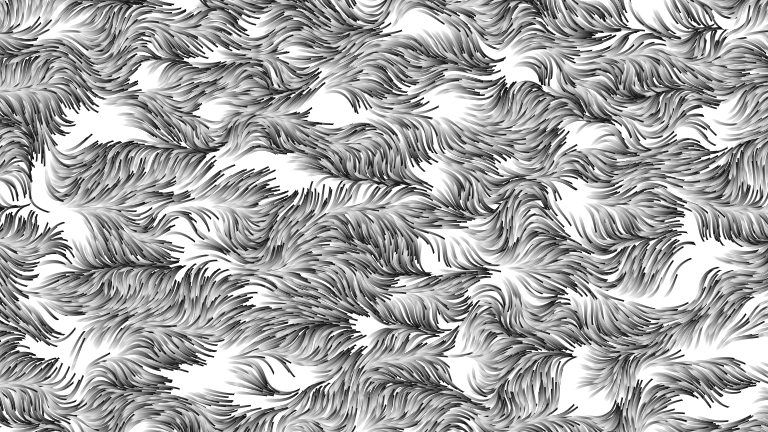
Give the GLSL for this pattern, as a Shadertoy shader.

```glsl
// Tufts of curved ink strokes, each fading from white tail to black tip, combed along a noise flow.

const int   LAYERS = 5;
const int   REACH = 2;            // neighbouring cells searched each way
const float CELL = 0.026;         // at most one stroke per cell and layer
const float HALF_LENGTH = 0.044;
const float TAIL_WIDTH = 0.0041;  // half widths
const float TIP_WIDTH = 0.0017;
const vec3  PAPER = vec3(1.0);
const vec3  INK = vec3(0.04);

float hash(vec2 p) {
    return fract(sin(dot(p, vec2(127.1, 311.7))) * 43758.5453);
}

float valueNoise(vec2 p) {
    vec2 i = floor(p);
    vec2 f = fract(p);
    f = f * f * (3.0 - 2.0 * f);
    float low = mix(hash(i), hash(i + vec2(1.0, 0.0)), f.x);
    float high = mix(hash(i + vec2(0.0, 1.0)), hash(i + vec2(1.0, 1.0)), f.x);
    return mix(low, high, f.y);
}

// Heading of the flow, mostly towards the right with tight swirls
float flowAngle(vec2 p) {
    float swirl = valueNoise(p * vec2(11.0, 14.5) + 13.0) - 0.5;
    float drift = valueNoise(p * 3.0 + 41.0) - 0.5;
    return 0.08 + 3.5 * swirl + 0.9 * drift;
}

// Returns coverage in x and position from tail (0) to tip (1) in y
vec2 stroke(vec2 p, vec2 seed, float halfLength, float pixel) {
    float angle = flowAngle(seed);
    vec2 heading = vec2(cos(angle), sin(angle));
    vec2 offset = p - seed;
    float along = dot(offset, heading);
    float across = dot(offset, vec2(-heading.y, heading.x));
    float u = along / halfLength;
    if (abs(u) > 1.1) return vec2(0.0);

    // Bend the axis so that it follows the flow at both ends
    float tipTurn = flowAngle(seed + heading * halfLength * 0.8) - angle;
    float tailTurn = flowAngle(seed - heading * halfLength * 0.8) - angle;
    float bend = clamp(0.6 * (tipTurn - tailTurn), -1.1, 1.1);
    float twist = clamp(0.6 * (tipTurn + tailTurn), -0.8, 0.8);
    float axis = halfLength * u * u * (0.5 * bend + twist * u / 3.0);
    float slope = u * (bend + twist * u);

    float t = clamp(0.5 + 0.5 * u, 0.0, 1.0);
    float width = mix(TAIL_WIDTH, TIP_WIDTH, t) * smoothstep(-0.05, 0.3, t);
    float side = abs(across - axis) * inversesqrt(1.0 + slope * slope) - width;
    float end = abs(along) - halfLength;
    float coverage = clamp(0.5 - max(side, end) / pixel, 0.0, 1.0);
    return vec2(coverage * smoothstep(0.0, 0.2, t), t);
}

// Paints one scattered grid of strokes over the colour below
vec3 strokeLayer(vec3 below, vec2 p, float layer, float pixel) {
    vec2 shift = CELL * vec2(hash(vec2(layer, 3.7)), hash(vec2(layer, 8.1)));
    vec2 home = floor((p + shift) / CELL);
    vec3 color = below;
    for (int y = -REACH; y <= REACH; y++) {
        for (int x = -REACH; x <= REACH; x++) {
            vec2 cell = home + vec2(x, y);
            vec2 key = cell + layer * vec2(37.3, 71.9);
            vec2 jitter = vec2(hash(key), hash(key + 19.19));
            vec2 seed = (cell + jitter) * CELL - shift;
            if (distance(p, seed) > CELL * 2.3) continue;

            // Thin the strokes out into tufts and bare patches
            float density = smoothstep(0.12, 0.62, valueNoise(seed * vec2(12.0, 16.0) + 77.0));
            if (hash(key + 47.7) > density) continue;

            float halfLength = HALF_LENGTH * mix(0.75, 1.0, hash(key + 5.3));
            vec2 mark = stroke(p, seed, halfLength, pixel);
            vec3 shade = mix(PAPER, INK, pow(mark.y, 1.15));
            color = mix(color, shade, mark.x);
        }
    }
    return color;
}

void mainImage(out vec4 fragColor, in vec2 fragCoord) {
    float pixel = 1.0 / iResolution.y;
    vec2 p = fragCoord * pixel;
    vec3 color = PAPER;
    for (int i = 0; i < LAYERS; i++) {
        color = strokeLayer(color, p, float(i), pixel);
    }
    fragColor = vec4(color, 1.0);
}
```
